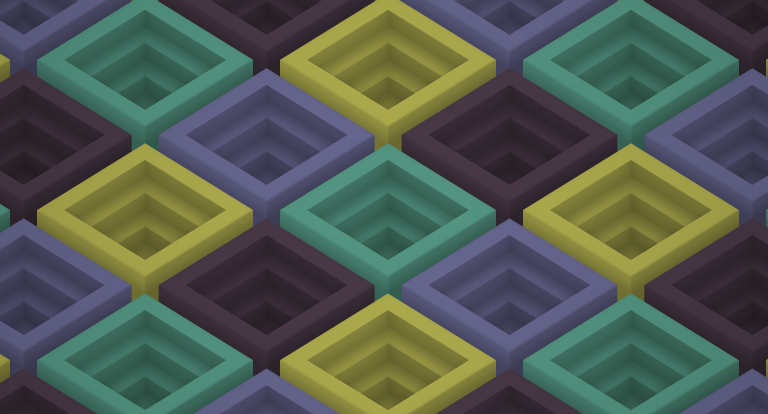
Give the GLSL for this pattern, as a Shadertoy shader.

```glsl
// Staggered isometric blocks in four colours, each hollowed out by descending square steps.
#define UNIT vec2(0.0652, 0.0403)   // one step width, in canvas heights
#define ORIGIN vec2(0.0097, -0.0072) // centre of the middle block
#define PITCH 4.5                   // half spacing of blocks, in steps
#define BLOCK 4.0                   // half width of a block
#define OPENING 3.0                 // half width of its recess
#define BEVEL 0.13                  // softness of the outer top edge
#define GREEN vec3(0.315, 0.565, 0.490)
#define YELLOW vec3(0.655, 0.645, 0.290)
#define BLUE vec3(0.385, 0.385, 0.540)
#define PLUM vec3(0.275, 0.213, 0.268)
#define VIGNETTE 0.13
#define SAMPLES 3

// Frontmost block of one column that covers point q; returns its grid index.
vec2 frontBlock(vec2 q, float column) {
    float parity = mod(column, 2.0);
    float lowest = (q.y - BLOCK + abs(q.x - column * PITCH)) / PITCH;
    return vec2(column, 2.0 * ceil((lowest - parity) * 0.5) + parity);
}

vec3 blockColor(vec2 id) {
    float alternate = mod((id.x + id.y) * 0.5, 2.0);
    vec3 evenColumn = mix(GREEN, YELLOW, alternate);
    vec3 oddColumn = mix(BLUE, PLUM, alternate);
    return mix(evenColumn, oddColumn, mod(id.x, 2.0));
}

// Stepped recess: each level is a vertical wall followed by a flat ledge.
float recessShade(vec2 d) {
    float descent = OPENING - abs(d.x) - d.y;
    float level = floor(descent * 0.5);
    float t = mod(descent, 2.0);
    float side = mix(1.0, 0.95, smoothstep(-0.03, 0.03, d.x));
    float wall = mix(0.79, 0.69, t) * side;
    float ledge = mix(0.72, 0.88, smoothstep(1.0, 1.9, t));
    float shade = mix(wall, ledge, smoothstep(0.9, 1.1, t));
    float corner = 1.0 - 0.10 * exp(-2.5 * abs(d.x));
    float frontContact = 1.0 - 0.08 * exp(-4.0 * (OPENING + d.y - abs(d.x)));
    return shade * corner * frontContact * (1.0 - 0.055 * level);
}

// Flat rim and the two outer walls below it.
float shellShade(vec2 d) {
    float drop = abs(d.x) - BLOCK - d.y;
    float side = mix(0.85, 0.77, smoothstep(-0.06, 0.06, d.x));
    float wall = side * mix(1.0, 0.80, smoothstep(0.0, 1.3, drop));
    float edge = BLOCK - abs(d.x) - abs(d.y);
    float rim = 1.0 - 0.05 * exp(-9.0 * max(edge, 0.0));
    return mix(rim, wall, smoothstep(-BEVEL, BEVEL, drop));
}

vec3 blocks(vec2 q) {
    // Of the two nearest columns, keep the block closest to the viewer.
    float column = floor(q.x / PITCH);
    vec2 a = frontBlock(q, column);
    vec2 b = frontBlock(q, column + 1.0);
    bool inA = abs(q.x - a.x * PITCH) < BLOCK;
    bool inB = abs(q.x - b.x * PITCH) < BLOCK;
    vec2 id = inA && (!inB || a.y < b.y) ? a : b;

    vec2 d = q - id * PITCH;
    bool hollow = abs(d.x) + abs(d.y) < OPENING;
    return blockColor(id) * (hollow ? recessShade(d) : shellShade(d));
}

void mainImage(out vec4 fragColor, in vec2 fragCoord) {
    // Average a small grid of samples to smooth the edges.
    vec3 color = vec3(0.0);
    for (int y = 0; y < SAMPLES; y++) {
        for (int x = 0; x < SAMPLES; x++) {
            vec2 offset = (vec2(x, y) + 0.5) / float(SAMPLES) - 0.5;
            vec2 p = (fragCoord + offset - 0.5 * iResolution.xy) / iResolution.y;
            color += blocks((p - ORIGIN) / UNIT);
        }
    }
    color /= float(SAMPLES * SAMPLES);

    // Gentle darkening away from the centre.
    vec2 c = (fragCoord - 0.5 * iResolution.xy) / iResolution.y;
    color *= 1.03 - VIGNETTE * dot(c, c);
    fragColor = vec4(color, 1.0);
}
```
